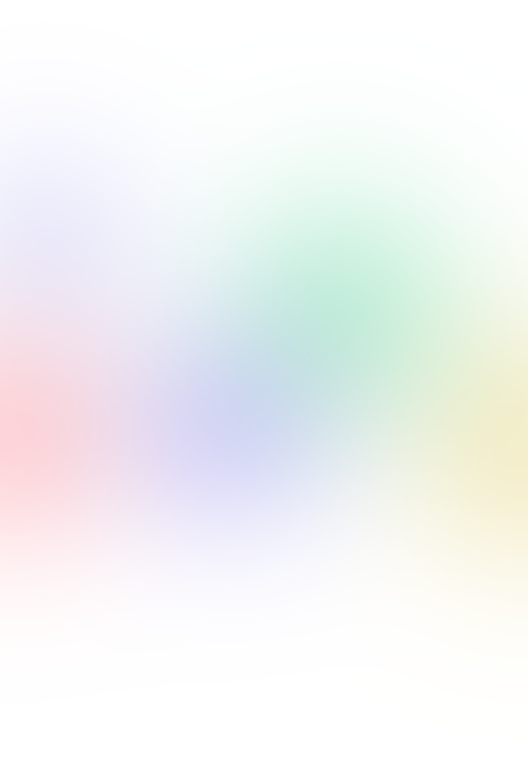
This background is drawn by a Shadertoy shader. Its source:

```glsl
// Gaussian glow that tints white light; radii are in canvas heights
vec3 glow(vec2 p, vec2 center, vec2 radius, vec3 tint) {
    vec2 d = (p - center) / radius;
    return mix(vec3(1.0), tint, exp(-0.5 * dot(d, d)));
}

void mainImage(out vec4 fragColor, in vec2 fragCoord) {
    vec2 p = fragCoord / iResolution.y;
    float right = iResolution.x / iResolution.y;
    vec3 color = vec3(1.0);

    // Glows on the left edge: lavender above rose
    color *= glow(p, vec2(0.06, 0.69), vec2(0.105, 0.105), vec3(0.925, 0.930, 0.990));
    color *= glow(p, vec2(0.01, 0.435), vec2(0.118, 0.118), vec3(1.0, 0.840, 0.850));

    // Overlapping glows in the middle: periwinkle and mint
    color *= glow(p, vec2(0.43 * right, 0.445), vec2(0.115, 0.112), vec3(0.865, 0.855, 0.990));
    color *= glow(p, vec2(0.645 * right, 0.597), vec2(0.120, 0.120), vec3(0.785, 0.950, 0.870));

    // Cream glow on the right edge
    color *= glow(p, vec2(right, 0.422), vec2(0.122, 0.128), vec3(0.965, 0.935, 0.800));

    fragColor = vec4(color, 1.0);
}
```
